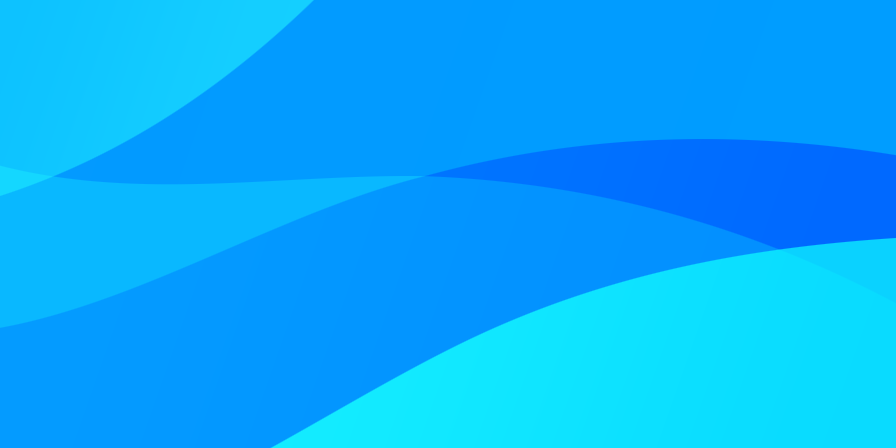
Give the GLSL for this background, as a Shadertoy shader.

```glsl
// Flat blue and cyan waves that overlap like sheets of tinted glass.
// Each edge is a height curve built from cubic Bernstein segments; the
// sides of the curves select the tint, shaded by a faint diagonal gradient.

const vec2 CANVAS = vec2(2.0, 1.0);      // width and height in canvas units
const float WAVE_JOIN = 0.948;           // x where the two waves cross
const float POOL_START = 0.6042;         // x where the pool leaves the floor
const float POOL_JOIN = 1.0417;          // x where the pool edge starts to level
const float CORNER_END = 0.7005;         // x where the corner meets the top

// Tint pairs: value at the left end and at the right end of the gradient
const vec3 SKY_LEFT = vec3(0.01, 0.605, 1.0);
const vec3 SKY_RIGHT = vec3(0.0, 0.615, 1.0);
const vec3 SEA_LEFT = vec3(0.015, 0.61, 1.0);
const vec3 SEA_RIGHT = vec3(0.01, 0.565, 1.0);
const vec3 DEEP_LEFT = vec3(0.0, 0.455, 1.0);
const vec3 DEEP_RIGHT = vec3(0.0, 0.41, 1.0);
const vec3 POOL_LEFT = vec3(0.075, 0.925, 1.0);
const vec3 POOL_RIGHT = vec3(0.035, 0.86, 1.0);
const vec3 CORNER_LEFT = vec3(0.05, 0.76, 1.0);
const vec3 CORNER_RIGHT = vec3(0.08, 0.81, 1.0);
const vec3 BAND = vec3(0.035, 0.72, 1.0);
const vec3 CORNER_OVERLAP = vec3(0.08, 0.845, 1.0);
const vec3 POOL_OVERLAP = vec3(0.04, 0.825, 1.0);

// Height at x of a cubic with control heights h spread evenly over [a, b]
float segment(float x, float a, float b, vec4 h) {
    float t = (x - a) / (b - a);
    float s = 1.0 - t;
    return dot(h, vec4(s * s * s, 3.0 * s * s * t, 3.0 * s * t * t, t * t * t));
}

float cornerEdge(float x) {
    return segment(x, 0.0, CORNER_END, vec4(0.5625, 0.638, 0.7734, 1.0));
}

// Sagging wave that falls away to the right
float fallingWave(float x) {
    return x < WAVE_JOIN
        ? segment(x, 0.0, WAVE_JOIN, vec4(0.6302, 0.5495, 0.612, 0.6068))
        : segment(x, WAVE_JOIN, CANVAS.x, vec4(0.6068, 0.5938, 0.5089, 0.3229));
}

// Wave that climbs from the left to a broad crest
float risingWave(float x) {
    return x < WAVE_JOIN
        ? segment(x, 0.0, WAVE_JOIN, vec4(0.2682, 0.3255, 0.5286, 0.6068))
        : segment(x, WAVE_JOIN, CANVAS.x, vec4(0.6068, 0.7031, 0.7109, 0.6536));
}

float poolEdge(float x) {
    return x < POOL_JOIN
        ? segment(x, POOL_START, POOL_JOIN, vec4(0.0, 0.0807, 0.1693, 0.2396))
        : segment(x, POOL_JOIN, CANVAS.x, vec4(0.2396, 0.3932, 0.4479, 0.4688));
}

// Antialiased coverage of the side where the signed height is positive
float coverage(float d) {
    return clamp(0.5 + d / max(fwidth(d), 1e-6), 0.0, 1.0);
}

// Diagonal gradient between two x positions, leaning with height
vec3 shade(vec3 left, vec3 right, vec2 p, float a, float b) {
    return mix(left, right, smoothstep(a, b, p.x - 0.35 * (p.y - 0.5)));
}

void mainImage(out vec4 fragColor, in vec2 fragCoord) {
    vec2 p = fragCoord / iResolution.xy * CANVAS;

    float belowFalling = coverage(fallingWave(p.x) - p.y);
    float belowRising = coverage(risingWave(p.x) - p.y);
    float inCorner = coverage(p.y - cornerEdge(p.x));
    float inPool = coverage(poolEdge(p.x) - p.y);

    // Tints of the open areas
    vec3 sky = shade(SKY_LEFT, SKY_RIGHT, p, 0.0, 2.0);
    vec3 sea = shade(SEA_LEFT, SEA_RIGHT, p, 0.0, 1.8);
    vec3 deep = shade(DEEP_LEFT, DEEP_RIGHT, p, 0.9, 2.0);
    vec3 pool = shade(POOL_LEFT, POOL_RIGHT, p, 0.7, 2.1);
    vec3 corner = shade(CORNER_LEFT, CORNER_RIGHT, p, -0.2, 0.5);

    // Two crossing waves split the middle into four tints
    vec3 color = mix(mix(sky, BAND, belowFalling),
                     mix(deep, sea, belowFalling), belowRising);

    // Corner sheet and pool, each tinted again by the falling wave
    color = mix(color, mix(corner, CORNER_OVERLAP, belowFalling), inCorner);
    color = mix(color, mix(POOL_OVERLAP, pool, belowFalling), inPool);

    fragColor = vec4(color, 1.0);
}
```
